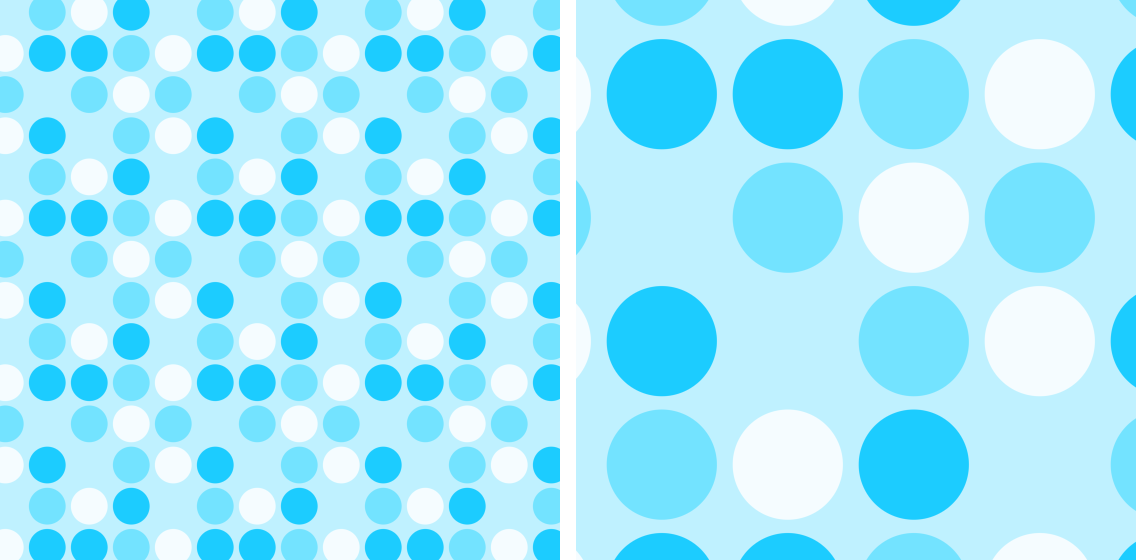
Left, the full canvas; right, a detail of the centre.
This pattern is drawn by a three.js fragment shader. Its source:

```glsl
// Polka dots in three blues on pale blue, repeating in a four by four tile.
varying vec2 vUv;

const vec2 PITCH = vec2(0.075, 0.0735);         // spacing of dot centres
const vec2 FIRST_CENTRE = vec2(0.0844, 0.0219); // from the upper left corner
const float RADIUS = 0.0328;

const vec3 PALE = vec3(0.75, 0.945, 1.0);
const vec3 SKY = vec3(0.45, 0.89, 1.0);
const vec3 WHITE = vec3(0.96, 0.99, 1.0);
const vec3 AZURE = vec3(0.11, 0.80, 1.0);

// Dot kinds, one tile row per line: 0 empty, 1 sky, 2 white, 3 azure
const mat4 TILE = mat4(
  1.0, 2.0, 3.0, 0.0,
  3.0, 3.0, 1.0, 2.0,
  0.0, 1.0, 2.0, 1.0,
  3.0, 0.0, 1.0, 2.0
);

// Unit vector that selects component 0 to 3
vec4 selector(float index) {
  return 1.0 - step(0.5, abs(vec4(0.0, 1.0, 2.0, 3.0) - index));
}

float dotKind(vec2 cell) {
  vec2 place = mod(cell, 4.0);
  return dot(TILE * selector(place.y), selector(place.x));
}

vec3 dotColour(float kind) {
  vec4 pick = selector(kind);
  return PALE * pick.x + SKY * pick.y + WHITE * pick.z + AZURE * pick.w;
}

float discMask(vec2 offset, float radius, float edge) {
  return 1.0 - smoothstep(-edge, edge, length(offset) - radius);
}

void main() {
  // Nearest dot, with rows counted downward
  vec2 grid = (vec2(vUv.x, 1.0 - vUv.y) - FIRST_CENTRE) / PITCH;
  vec2 cell = floor(grid + 0.5);
  vec2 offset = (grid - cell) * PITCH;

  // Edge width from the continuous coordinate, free of cell seams
  float edge = 0.7 * max(fwidth(vUv.x), fwidth(vUv.y));
  float mask = discMask(offset, RADIUS, edge);
  gl_FragColor = vec4(mix(PALE, dotColour(dotKind(cell)), mask), 1.0);
}
```
